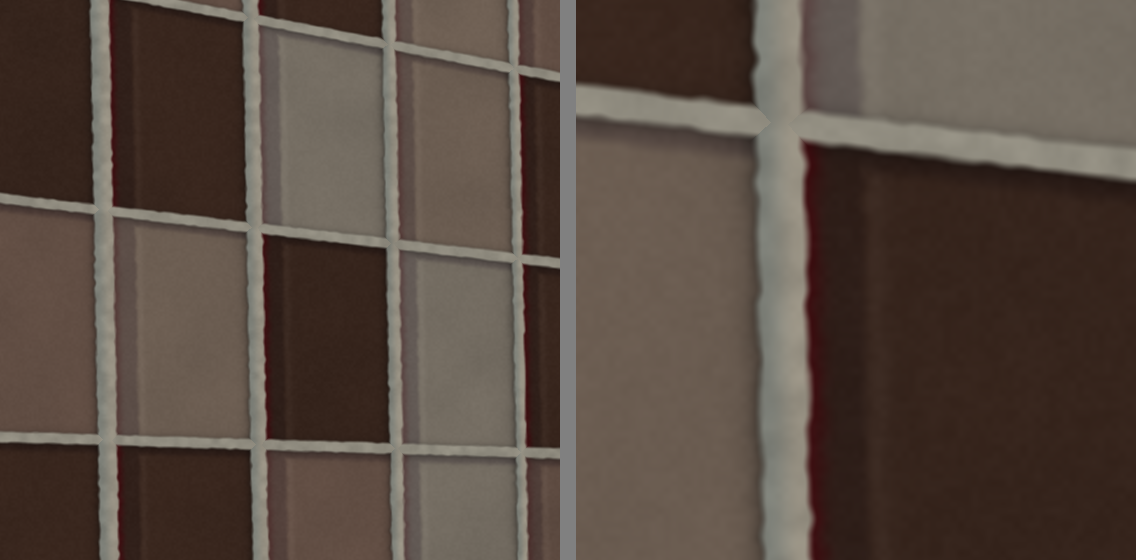
Left, the full canvas; right, a detail of the centre.
A Shadertoy shader for this pattern:

```glsl
// Glass mosaic wall seen at an angle: brown, taupe and grey tiles in pale grout.
// Curved perspective maps the canvas to tile cells; distances to the cell
// edges then shape the joints, bevels, shadows and coloured edge fringes.

const float COLUMN_START = 0.178;    // first upright joint at the top
const float COLUMN_STEP = 0.2578;    // width of the first whole column
const float COLUMN_SHRINK = 0.0117;  // narrowing towards the right
const float COLUMN_LEAN = 0.018;
const float JOINT_LEFT = 0.038;      // upright joint width, left to right
const float JOINT_RIGHT = 0.017;
const float JOINT_LEVEL = 0.0185;    // width of the level joints
const float SOFTNESS = 0.0034;
const float GRAIN = 0.022;

const vec3 GROUT_COOL = vec3(0.49, 0.50, 0.47);
const vec3 GROUT_WARM = vec3(0.59, 0.565, 0.51);
const vec3 FRINGE_RED = vec3(0.25, 0.03, 0.05);
const vec3 GLASS[4] = vec3[4](
    vec3(0.215, 0.145, 0.112), vec3(0.375, 0.300, 0.260),
    vec3(0.430, 0.372, 0.325), vec3(0.452, 0.422, 0.380));

// Glass tone of each tile, five columns per row, bottom row first
const int TONES[20] = int[20](
    0, 0, 1, 3, 1,
    1, 2, 0, 3, 0,
    0, 0, 3, 2, 0,
    0, 1, 0, 2, 1);

float hash(vec2 p) {
    vec3 q = fract(vec3(p.xyx) * 0.1031);
    q += dot(q, q.yzx + 33.33);
    return fract((q.x + q.y) * q.z);
}

float noise(vec2 p) {
    vec2 i = floor(p), f = fract(p);
    f = f * f * (3.0 - 2.0 * f);
    return mix(mix(hash(i), hash(i + vec2(1, 0)), f.x),
               mix(hash(i + vec2(0, 1)), hash(i + vec2(1, 1)), f.x), f.y);
}

// Column coordinate: inverts x = step * n - shrink * n * n
float columnAt(vec2 p) {
    float x = p.x - COLUMN_START - COLUMN_LEAN * p.y;
    float b = COLUMN_STEP + 2.0 * COLUMN_SHRINK;
    return (b - sqrt(b * b - 4.0 * COLUMN_SHRINK * x)) / (2.0 * COLUMN_SHRINK);
}

// Row coordinate: fans the joints out, refined by fixed-point steps
float rowAt(vec2 p, float rowHeight) {
    float drop = 0.780 + 0.03 * p.x - p.y;
    float bend = 0.0098 - 0.006 * p.x;
    float k = drop / rowHeight;
    for (int i = 0; i < 3; i++) k = (drop + k * (k - 1.0) * bend) / rowHeight;
    return k;
}

float bump(float d, float width) {
    return exp(-d * d / (width * width));
}

vec3 glassColour(vec2 p, vec2 cell, float left, float right, float top, float bottom) {
    int index = clamp(int(cell.y) + 1, 0, 3) * 5 + clamp(int(cell.x) + 1, 0, 4);
    int tone = TONES[index];
    vec3 colour = GLASS[tone] * (0.96 + 0.08 * hash(cell + 17.0));
    colour *= 0.97 + 0.06 * noise(p * 14.0);

    // Bevel bands on the left and top, with a thin glint beside the left one
    float bevel = mix(0.044, 0.026, p.x);
    float side = 1.0 - smoothstep(bevel - 0.005, bevel + 0.004, left);
    float lip = 1.0 - smoothstep(0.008, 0.019, top);
    colour *= 1.0 - vec3(0.15, 0.17, 0.13) * max(side, lip);
    colour += 0.022 * bump(left - bevel - 0.007, 0.006) * (1.0 - lip);

    // Contact shadows and the red fringe along the left edge
    colour *= 1.0 - 0.42 * exp(-max(right, 0.0) / 0.006);
    colour *= 1.0 - 0.38 * exp(-max(top, 0.0) / 0.006);
    colour *= 1.0 - 0.20 * exp(-max(bottom, 0.0) / 0.004);
    float fringe = (tone == 0 ? 0.80 : 0.28) * bump(max(left, 0.0), 0.009);
    return mix(colour, FRINGE_RED, fringe);
}

void mainImage(out vec4 fragColor, in vec2 fragCoord) {
    vec2 p = fragCoord / iResolution.xy;
    p.y = 1.0 - p.y;

    // Cell and its local size
    float rowHeight = 0.4258 - 0.086 * p.x;
    vec2 grid = vec2(columnAt(p), rowAt(p, rowHeight));
    vec2 cell = floor(grid), f = grid - cell;
    float columnWidth = COLUMN_STEP + COLUMN_SHRINK * (2.0 - 2.0 * grid.x);

    // Distances inward from the slightly rough grout edges
    float rough = 0.0035 * (noise(p * 95.0) - 0.5);
    float upright = 0.5 * mix(JOINT_LEFT, JOINT_RIGHT, p.x) + rough;
    float level = 0.5 * JOINT_LEVEL + 0.6 * rough;
    float left = f.x * columnWidth - upright;
    float right = (1.0 - f.x) * columnWidth - upright;
    float top = (1.0 - f.y) * rowHeight - level;
    float bottom = f.y * rowHeight - level;

    // Grout: upright joints are cool on their left flank, warm on the right
    float across = left < right ? left + upright : -right - upright;
    float warm = smoothstep(-0.8, 0.6, across / upright);
    if (min(top, bottom) < min(left, right)) warm = 0.75;
    vec3 grout = mix(GROUT_COOL, GROUT_WARM, warm);
    grout *= 0.94 + 0.12 * noise(p * 70.0);

    vec3 glass = glassColour(p, cell, left, right, top, bottom);
    float inside = min(min(left, right), min(top, bottom));
    vec3 colour = mix(grout, glass, smoothstep(-SOFTNESS, SOFTNESS, inside));

    // Soft grain over everything
    colour += GRAIN * (0.6 * noise(p * 240.0) + 0.4 * noise(p * 110.0 + 9.0) - 0.5);
    fragColor = vec4(clamp(colour, 0.0, 1.0), 1.0);
}
```
